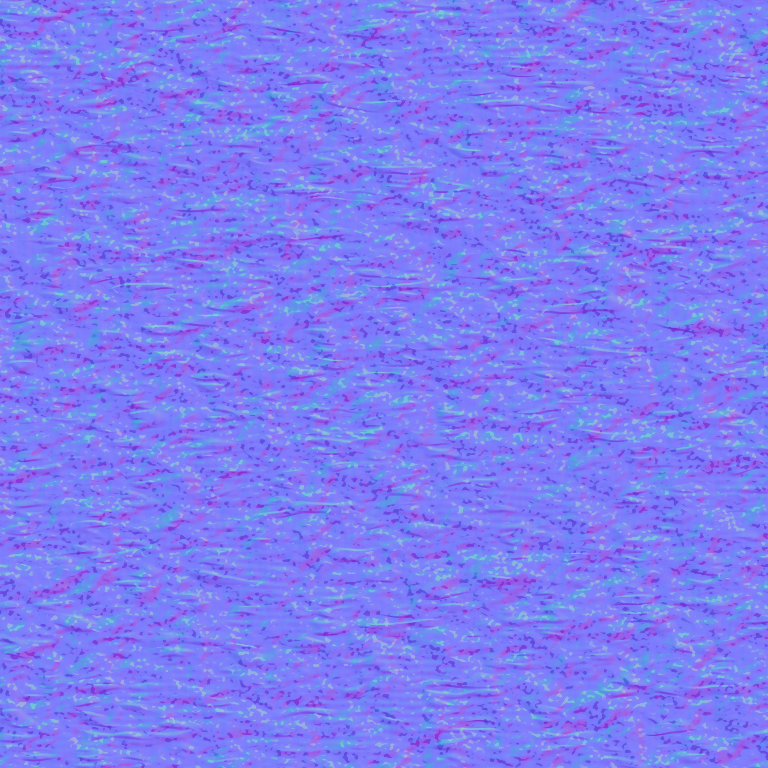
This texture map is drawn by a WebGL 2 fragment shader. Its source:

```glsl
#version 300 es
precision highp float;
// Tangent-space normal map of a rough, finely wrinkled cloth-like surface.
// The slope of layered noise is split along two axes: one shows as many crisp
// specks, the other as soft smears; short creases and a faint weave lie on top.
uniform vec2 u_resolution;
out vec4 fragColor;

const float TAU = 6.2831853;
const vec3 FLAT_COLOR = vec3(0.492, 0.492, 0.995);
const float BLUE_LOSS = 0.55;                 // blue lost per unit of colour tilt
const vec2 SPECK_AXIS = vec2(0.42, 0.91);     // tilt of the specks
const vec2 SMEAR_AXIS = vec2(-0.71, 0.70);    // tilt of the smears
const float FACE_SLOPE = 0.15;                // slope strength of the calm ground
const float SLOPE_LIMIT = 0.75;               // slope that steep spots level off to

// Random gradient with both parts in -1..1
vec2 hashGradient(vec2 cell, float seed) {
    uvec3 q = uvec3(ivec3(vec3(cell, seed)) + 4096);
    q = q * 1664525u + 1013904223u;
    q.x += q.y * q.z; q.y += q.z * q.x; q.z += q.x * q.y;
    q ^= q >> 16u;
    q.x += q.y * q.z; q.y += q.z * q.x;
    return vec2(q.xy & 65535u) / 32767.5 - 1.0;
}

// Smooth gradient noise, roughly -0.7..0.7
float noise(vec2 p, float seed) {
    vec2 cell = floor(p);
    vec2 f = p - cell;
    vec2 u = f * f * f * (f * (f * 6.0 - 15.0) + 10.0);
    vec2 e = vec2(1.0, 0.0);
    float a = dot(hashGradient(cell, seed), f);
    float b = dot(hashGradient(cell + e.xy, seed), f - e.xy);
    float c = dot(hashGradient(cell + e.yx, seed), f - e.yx);
    float d = dot(hashGradient(cell + e.xx, seed), f - e.xx);
    return mix(mix(a, b, u.x), mix(c, d, u.x), u.y);
}

// Height layer whose vertical slope has the given strength at any frequency
float layer(vec2 p, vec2 freq, float strength, float seed) {
    return strength / freq.y * noise(p * freq, seed);
}

// Broad folds falling to the right, plus shorter level wrinkles
float relief(vec2 p) {
    vec2 warped = p + 0.010 * vec2(noise(p * 13.0, 1.0), noise(p * 15.0, 2.0));
    vec2 diagonal = vec2(0.78 * warped.x - 0.62 * warped.y,
                         0.62 * warped.x + 0.78 * warped.y);
    return layer(diagonal, vec2(12.0, 19.0), 0.17, 3.0)
         + layer(warped, vec2(18.0, 30.0), 0.20, 4.0)
         + layer(warped, vec2(36.0, 58.0), 0.29, 5.0)
         + layer(warped, vec2(66.0, 104.0), 0.25, 6.0);
}

// Short, thin, level steps along the contours of stretched noise
float creases(vec2 p) {
    float patches = smoothstep(-0.05, 0.3, noise(p * vec2(20.0, 34.0), 7.0));
    vec2 bent = p + vec2(0.0, 0.003 * noise(p * 29.0, 8.0));
    float stretched = noise(bent * vec2(17.0, 84.0), 9.0);
    return 0.0013 * patches * smoothstep(-0.13, 0.13, stretched);
}

// Downhill tilt from the heights here, one step right and one step up
vec2 downhill(float here, float right, float up, float stepSize) {
    return vec2(here - right, here - up) / stepSize;
}

// Coverage of small, slightly slanted specks
float specks(vec2 p) {
    vec2 slanted = p + vec2(0.3 * p.y, -0.25 * p.x);
    float grain = noise(slanted * vec2(142.0, 178.0), 10.0)
                + 0.12 * noise(slanted * vec2(230.0, 270.0), 11.0);
    return smoothstep(0.03, 0.21, grain);
}

// Signed part of a value beyond a soft threshold, levelling off at one
float excess(float value, float low, float high) {
    return sign(value) * smoothstep(low, high, abs(value));
}

// Faint level threads and finer upright ones
vec2 weave(vec2 p) {
    float patches = smoothstep(-0.05, 0.4, noise(p * vec2(5.0, 7.0), 12.0));
    float rows = sin(TAU * (96.0 * p.y + 0.8 * noise(p * 12.0, 13.0)));
    float columns = noise(p * vec2(170.0, 34.0), 14.0);
    return vec2(0.12 * columns, 0.08 * patches * rows);
}

// Tilt to colour: red is right, green is up, blue fades on steep faces
vec3 tiltColor(vec2 slope) {
    vec2 limited = slope / sqrt(1.0 + dot(slope, slope) / (SLOPE_LIMIT * SLOPE_LIMIT));
    vec2 tilt = 0.5 * limited;
    return FLAT_COLOR + vec3(tilt, -BLUE_LOSS * length(tilt));
}

void main() {
    vec2 p = gl_FragCoord.xy / min(u_resolution.x, u_resolution.y);
    float stepSize = 0.001;
    vec2 right = p + vec2(stepSize, 0.0);
    vec2 up = p + vec2(0.0, stepSize);

    vec2 ground = downhill(relief(p), relief(right), relief(up), stepSize);
    vec2 creaseSlope = downhill(creases(p), creases(right), creases(up), stepSize);
    ground.x *= 1.3;

    float grain = specks(p);
    float speckTilt = 0.45 * grain * excess(dot(ground, SPECK_AXIS), 0.06, 0.30);
    float smearTilt = mix(0.22, 0.44, grain) * excess(dot(ground, SMEAR_AXIS), 0.12, 0.48);
    vec2 slope = FACE_SLOPE * ground + speckTilt * SPECK_AXIS
               + smearTilt * SMEAR_AXIS + creaseSlope + weave(p);
    fragColor = vec4(clamp(tiltColor(slope), 0.0, 1.0), 1.0);
}
```
